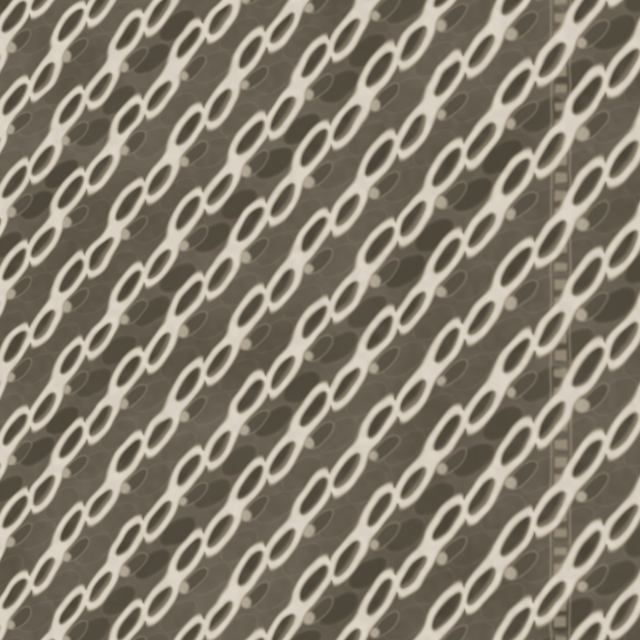
Write a Shadertoy shader that draws this texture.

```glsl
// Diagonal strands of a pale knitted net over a dim olive ground layer.
// A slightly fanned lattice places pairs of slanted lens holes; thickened
// lenses joined by links form the net, and the lenses are then cut out of it.

#define HOLE vec2(0.0310, 0.0092)   // half length and half width of a hole
#define SLANT vec2(0.58, -0.815)    // long axis of a hole, y pointing down
#define MATE vec2(0.0508, -0.0378)  // second hole of a pair from the first
#define BAR 0.0118                  // yarn width around the holes
#define SOFT 0.0026                 // edge softness
#define SEAM_X 0.876                // centre of the vertical seam
#define CREAM vec3(0.85, 0.82, 0.77)
#define TAN vec3(0.66, 0.61, 0.52)
#define LINING vec3(0.52, 0.48, 0.41)
#define GROUND vec3(0.395, 0.365, 0.312)
#define SHADE vec3(0.285, 0.262, 0.215)

float hash(vec2 p) {
    vec3 q = fract(p.xyx * 0.1031);
    q += dot(q, q.yzx + 33.33);
    return fract((q.x + q.y) * q.z);
}

float noise(vec2 p) {
    vec2 i = floor(p), f = fract(p);
    f = f * f * (3.0 - 2.0 * f);
    return mix(mix(hash(i), hash(i + vec2(1, 0)), f.x),
               mix(hash(i + vec2(0, 1)), hash(i + vec2(1, 1)), f.x), f.y);
}

// Lattice to canvas: columns widen to the right, rows grow a little taller.
vec2 knot(vec2 c) {
    return vec2(0.0234 + 0.0859 * c.x + 0.0015 * c.x * c.x,
                0.026 + 0.01367 * c.x + (0.1289 + 0.00143 * c.x) * c.y);
}

vec2 latticeAt(vec2 p) {
    float n = (sqrt(0.00738 + 0.006 * (p.x - 0.0234)) - 0.0859) / 0.003;
    return vec2(n, (p.y - 0.026 - 0.01367 * n) / (0.1289 + 0.00143 * n));
}

// Approximate signed distance to an ellipse with the given long axis.
float lens(vec2 q, vec2 axis, vec2 r) {
    q = vec2(dot(q, axis), dot(q, vec2(-axis.y, axis.x))) + 1e-5;
    float a = length(q / r);
    return a * (a - 1.0) / length(q / (r * r));
}

float segment(vec2 p, vec2 a, vec2 b) {
    vec2 d = b - a;
    return length(p - a - d * clamp(dot(p - a, d) / dot(d, d), 0.0, 1.0));
}

float smin(float a, float b, float k) {
    float h = max(k - abs(a - b), 0.0) / k;
    return min(a, b) - 0.25 * h * h * k;
}

float cover(float d, float soft) { return smoothstep(soft, -soft, d); }

void mainImage(out vec4 fragColor, in vec2 fragCoord) {
    vec2 p = fragCoord / iResolution.xy;
    p.y = 1.0 - p.y;
    float soft = max(SOFT, 0.8 / iResolution.y);
    vec2 wobble = vec2(noise(p * 38.0), noise(p * 38.0 + 71.0)) - 0.5;
    vec2 pw = p + 0.004 * wobble;
    vec2 base = floor(latticeAt(p) + 0.5);

    float body = 1.0, hole = 1.0, opening = 1.0, pocket = 1.0, nub = 1.0;
    float dark = 0.0, ring = 0.0;
    for (int j = -1; j <= 1; j++)
    for (int i = -1; i <= 1; i++) {
        vec2 cell = base + vec2(i, j), c = knot(cell);
        float rnd = hash(cell + 40.0), size = 0.89 + 0.025 * cell.x;
        vec2 q = (pw - c) / size;
        vec2 next = (knot(cell + vec2(1, -1)) - c) / size;
        vec2 r = HOLE * (0.94 + 0.12 * rnd);

        // Pair of holes, their yarn and the link to the next pair
        float a = lens(q, SLANT, r), b = lens(q - MATE, SLANT, r * 0.96);
        body = smin(body, min(a, b) - BAR, 0.008);
        body = smin(body, segment(q, MATE, next) - 0.0135, 0.008);
        hole = min(hole, min(a, b));
        opening = min(opening, lens(q + vec2(0.001), SLANT, r));
        opening = min(opening, lens(q - MATE + vec2(0.004, 0.003), SLANT, r));

        // Half hidden side pocket with a pale nub at its lower end
        pocket = min(pocket, lens(q - vec2(0.010, 0.041), vec2(0.71, -0.71), vec2(0.024, 0.009)));
        nub = min(nub, length(q - vec2(-0.008, 0.053)) - 0.007 - 0.003 * rnd);

        // Ground cells, strongly shaded in every third gap
        float deep = step(1.5, mod(cell.x + cell.y, 3.0));
        float weight = mix(0.12, 0.85, deep) * (0.7 + 0.3 * rnd);
        float g = lens(q - vec2(0.038, 0.040), vec2(0.8, -0.6), vec2(0.034, 0.017));
        g = min(g, lens(q - vec2(0.082, -0.0145), vec2(0.8, -0.6), vec2(0.034, 0.017)));
        dark = max(dark, weight * cover(g, 0.005));
        ring = max(ring, cover(abs(g - 0.002) - 0.001, 0.003));
    }

    // Ground layer and seam
    float grain = noise(p * 90.0) - 0.5;
    vec3 col = GROUND + 0.07 * (noise(p * 9.0) - 0.5) + 0.03 * grain + 0.03 * ring;
    col = mix(col, SHADE, dark);
    float dx = abs(p.x - SEAM_X + 0.003 * wobble.x);
    float dash = smoothstep(0.2, 0.5, abs(fract(p.y * 36.0) - 0.5) + 0.25 * noise(p * 20.0));
    float seam = max(cover(dx - 0.010, 0.004) * dash, 0.6 * cover(abs(dx - 0.015) - 0.002, 0.003));
    col = mix(col, TAN, 0.75 * seam);

    // Side pockets
    col = mix(col, LINING, 0.6 * cover(pocket - 0.003, soft));
    col = mix(col, SHADE + 0.04, 0.85 * cover(pocket, soft));
    col = mix(col, mix(TAN, CREAM, 0.4), 0.85 * cover(nub, 1.4 * soft));

    // Holes: lit lining on the lower right, shade within
    vec3 inside = mix(LINING, SHADE + 0.05 * noise(p * 70.0), cover(opening, 2.0 * soft));
    col = mix(col, inside, cover(hole, soft));

    // Net with warm rims
    float net = max(body, -hole);
    vec3 yarn = mix(TAN, CREAM, smoothstep(0.001, -0.005, net)) + 0.04 * grain;
    col = mix(col, yarn, cover(net, soft));
    fragColor = vec4(col, 1.0);
}
```
